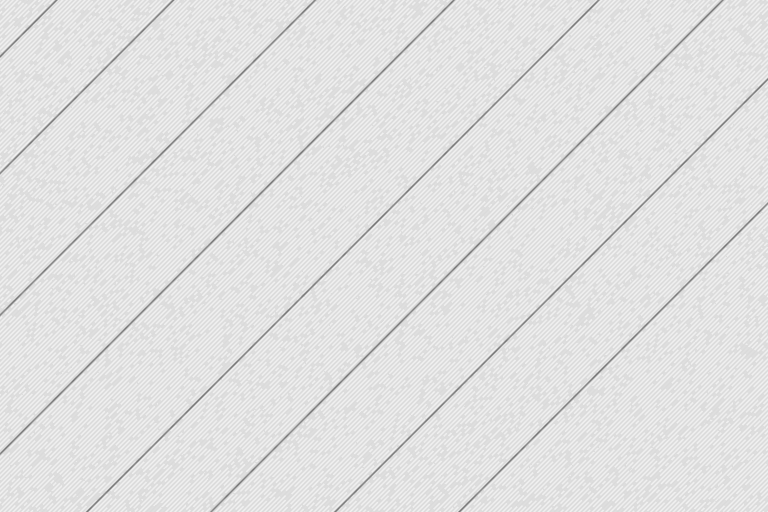
A Shadertoy shader for this pattern:

```glsl
// Pale twill cloth: fine 45 degree threads broken into random dashes,
// crossed by eight thin dark seams running the same way.
// Threads are a cosine across the diagonal; wear is hashed along each thread.

#define UNITS 342.0        // grid units in the canvas height
#define THREAD 3.0         // thread period across the diagonal
#define DASH 4.0           // dash length along a thread
#define WEAR 0.17          // share of worn dashes
#define BASE 0.855         // grey between threads
#define LIGHT 0.94         // grey of a thread crest
#define SEAM 0.50          // grey of a seam core
#define SEAM_HALF 1.6      // seam half width, with soft edge
#define SEAM_MID 400.0     // diagonal position of the middle seam
#define GAPS vec3(78.0, 94.7, 82.9) // seam gaps: corner, upper left, lower right

const float TAU = 6.2831853;

float hash(vec2 p) {
    vec3 q = fract(vec3(p.xyx) * 0.1031);
    q += dot(q, q.yzx + 33.33);
    return fract((q.x + q.y) * q.z);
}

float valueNoise(vec2 p) {
    vec2 i = floor(p), f = fract(p);
    f = f * f * (3.0 - 2.0 * f);
    return mix(mix(hash(i), hash(i + vec2(1, 0)), f.x),
               mix(hash(i + vec2(0, 1)), hash(i + vec2(1, 1)), f.x), f.y);
}

// Brightness of one dash: worn dashes lose most of their light.
float dashLight(vec2 cell, float wear) {
    float h = hash(cell + 17.0);
    return h < wear ? 0.25 : 0.94 + 0.12 * hash(cell + 71.0);
}

// Seam positions: regular gaps in three zones, one seam slightly displaced.
float seamPosition(float j) {
    float nudge = j == -1.0 ? -2.0 : 0.0;
    return SEAM_MID + GAPS.x * min(j + 3.0, 0.0)
                    + GAPS.y * clamp(j, -3.0, 0.0)
                    + GAPS.z * max(j, 0.0) + nudge;
}

float twill(vec2 diag, vec2 p, float px) {
    float t = diag.x / THREAD + 0.564;
    float row = floor(t);
    float crest = 0.5 - 0.5 * cos(TAU * t);

    // Neighbouring dashes blend over about one pixel.
    float s = diag.y / DASH + 9.0 * hash(vec2(row, 5.0));
    float cell = floor(s);
    float soft = min(0.5, px / DASH);
    float wear = WEAR * (0.4 + 1.2 * valueNoise(p / 9.0));
    float dash = mix(dashLight(vec2(row, cell), wear),
                     dashLight(vec2(row, cell + 1.0), wear),
                     smoothstep(1.0 - soft, 1.0, fract(s)));

    // Threads finer than the pixels fade to their mean.
    float light = mix(crest * dash, 0.45, smoothstep(1.2, 2.0, px));
    return mix(BASE, LIGHT, light);
}

void mainImage(out vec4 fragColor, in vec2 fragCoord) {
    float px = UNITS / iResolution.y;
    vec2 p = vec2(fragCoord.x, iResolution.y - fragCoord.y) * px;
    vec2 diag = vec2(p.x + p.y, p.x - p.y); // across, along

    float grey = twill(diag, p, px);

    // Seams with slightly uneven darkness along their length
    float cover = 0.0;
    for (float j = -4.0; j < 4.0; j++) {
        float d = abs(diag.x - seamPosition(j));
        float ink = 0.88 + 0.24 * valueNoise(vec2(diag.y / 5.0, j * 7.0));
        cover = max(cover, ink * (1.0 - smoothstep(0.0, max(SEAM_HALF, 1.5 * px), d)));
    }
    grey = mix(grey, SEAM, cover);

    fragColor = vec4(vec3(grey), 1.0);
}
```
